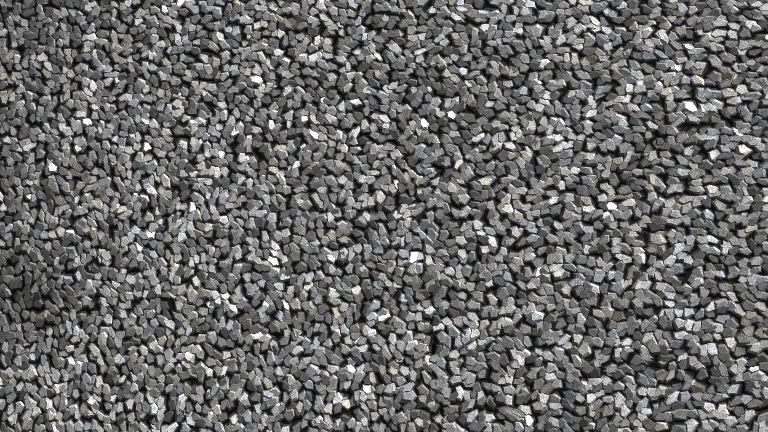
This texture is drawn by a WebGL 2 fragment shader. Its source:

```glsl
#version 300 es
precision highp float;

uniform vec2 u_resolution;
out vec4 fragColor;

vec3 hash3(vec2 p) {
    vec3 v = fract(vec3(p.xyx) * vec3(0.1031, 0.1030, 0.0973));
    v += dot(v, v.yxz + 33.33);
    return fract((v.xxy + v.yzz) * v.zyx);
}

// Highest stone at p: each is a faceted convex block in a jittered cell.
float gravelHeight(vec2 p, out vec2 slope, out vec2 stoneId, out vec2 local) {
    const mat2 fifthTurn = mat2(0.309, 0.951, -0.951, 0.309);
    float highest = -10.0;
    slope = stoneId = local = vec2(0.0);
    for (int j = -1; j <= 1; j++)
    for (int i = -1; i <= 1; i++) {
        vec2 id = floor(p) + vec2(i, j);
        vec3 place = hash3(id + 7.0);
        vec3 shape = hash3(id + 71.0);
        float angle = 6.283 * place.z;
        float c = cos(angle), s = sin(angle);
        float squash = 1.0 + 0.35 * shape.x;
        mat2 frame = mat2(c, -s * squash, s, c * squash);
        vec2 q = frame * (p - id - 0.1 - 0.8 * place.xy);

        // Broad tilted top facet, cut by five steep sides
        vec2 facet = 0.7 * (shape.yz - 0.5);
        float h = 0.14 + dot(facet, q);
        vec2 n = vec2(1.0, 0.0);
        for (int k = 0; k < 5; k++) {
            float reach = 0.36 + 0.34 * fract(shape.y * 7.3 + float(k) * 0.618);
            float steep = 1.1 + 0.7 * fract(shape.z * 5.7 + float(k) * 0.38);
            float side = (reach - dot(q, n)) * steep;
            if (side < h) {
                h = side;
                facet = -n * steep;
            }
            n = fifthTurn * n;
        }
        h += 0.26 * fract(shape.x * 9.1 + place.x);
        if (h > highest) {
            highest = h;
            slope = facet * frame;
            stoneId = id;
            local = q;
        }
    }
    return highest;
}

vec3 gravelColor(vec2 uv) {
    // Grains grow toward the lower right
    vec2 p = vec2(60.0 * uv.x - 6.0 * uv.x * uv.x, 44.0 * uv.y + 6.0 * uv.y * uv.y);
    p += 0.25 * sin(p.yx * 0.9 + 1.7 * sin(p * 0.37));

    vec2 slope, id, q, unusedSlope, unusedId, unusedLocal;
    float h = gravelHeight(p, slope, id, q);

    // Low sun, short cast shadow and darkness in the gaps
    vec3 sun = vec3(0.5, 0.6, 0.62);
    float blocker = gravelHeight(p + 0.36 * sun.xy, unusedSlope, unusedId, unusedLocal);
    float lit = 1.0 - smoothstep(0.0, 0.1, blocker - h - 0.22);
    float diffuse = max(dot(normalize(vec3(-slope, 1.0)), sun), 0.0);
    float openness = mix(0.3, 1.0, smoothstep(-0.12, 0.12, h));

    // Stone tone, a few pale ones, mottled surface
    vec3 tone = hash3(id + 153.0);
    float albedo = 0.42 + 0.5 * tone.x + 0.4 * pow(tone.y, 9.0);
    float mottle = sin(q.x * 11.0 + 40.0 * tone.x + 2.0 * sin(q.y * 8.0))
                 * sin(q.y * 13.0 + 30.0 * tone.y + 2.0 * sin(q.x * 9.0));
    albedo *= 1.0 + 0.22 * mottle;
    vec3 tint = mix(vec3(0.985, 1.0, 1.02), vec3(1.015, 1.0, 0.97), tone.z);
    vec3 color = tint * albedo * openness * (0.27 + 0.8 * diffuse * lit);

    // Broad undulation, shaded upper left corner and hollow
    float relief = 1.0 + 0.02 * sin(uv.x * 5.0 + 2.0 * sin(uv.y * 4.0)) * sin(uv.y * 7.0 + uv.x * 3.0);
    relief *= 1.0 - 0.22 * smoothstep(0.4, 0.0, uv.x + 0.7 * (1.0 - uv.y));
    vec2 hollow = (uv - vec2(0.07, 0.33)) / vec2(0.11, 0.16);
    relief *= 1.0 - 0.35 * exp(-dot(hollow, hollow));
    return color * relief;
}

void main() {
    // Four samples per pixel smooth the edges
    vec3 color = vec3(0.0);
    for (int k = 0; k < 4; k++) {
        vec2 offset = vec2(k & 1, k >> 1) * 0.5 - 0.25;
        color += gravelColor((gl_FragCoord.xy + offset) / u_resolution.y);
    }
    fragColor = vec4(min(color * 0.25, 1.0), 1.0);
}
```
